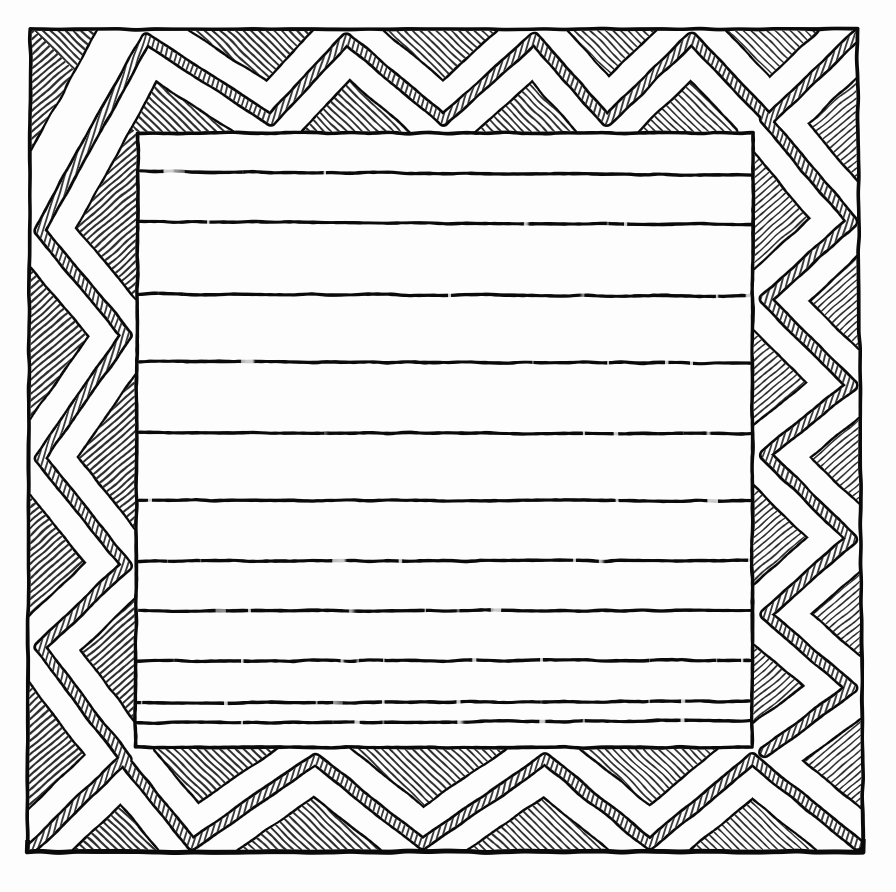
Give the GLSL for this pattern, as a Shadertoy shader.

```glsl
// An engraved square frame: a hatched zigzag ribbon runs between two boxes,
// with hatched triangles left over beside it and ruled lines in the middle.
// Triangles are the places far enough from the ribbon's centre line.

float hash(vec2 q) {
    vec3 h = fract(q.xyx * 0.1031);
    h += dot(h, h.yzx + 33.33);
    return fract((h.x + h.y) * h.z);
}

float noise(vec2 q) {
    vec2 i = floor(q), f = fract(q);
    f = f * f * (3.0 - 2.0 * f);
    return mix(mix(hash(i), hash(i + vec2(1, 0)), f.x),
               mix(hash(i + vec2(0, 1)), hash(i + vec2(1, 1)), f.x), f.y);
}

float segment(vec2 p, vec2 a, vec2 b) {
    vec2 ab = b - a;
    return length(p - a - ab * clamp(dot(p - a, ab) / dot(ab, ab), 0.0, 1.0));
}

// Distance to a path that alternates between two rails at the given stops
float zigzag(vec2 p, float stops[9], int count, float railA, float railB) {
    float d = 1e4;
    for (int i = 1; i < count; i++) {
        bool odd = i % 2 == 1;
        vec2 a = vec2(stops[i - 1], odd ? railA : railB);
        vec2 b = vec2(stops[i], odd ? railB : railA);
        d = min(d, segment(p, a, b));
    }
    return d;
}

// Signed distance to a box given by its left, top, right and bottom
float box(vec2 p, vec4 edges) {
    vec2 q = max(edges.xy - p, p - edges.zw);
    return length(max(q, 0.0)) + min(max(q.x, q.y), 0.0);
}

// Ink coverage of a stroke with the given half width
float stroke(float d, float halfWidth, float px) {
    return clamp((halfWidth - abs(d)) / px + 0.5, 0.0, 1.0);
}

float hatch(vec2 p, vec2 across, float period, float halfWidth, float px) {
    float d = (fract(dot(p, normalize(across)) / period) - 0.5) * period;
    return stroke(d, halfWidth, px);
}

void mainImage(out vec4 fragColor, in vec2 fragCoord) {
    // The canvas is 765 units high, with y running down
    float px = 765.0 / iResolution.y;
    vec2 p = (fragCoord - 0.5 * iResolution.xy) * px;
    p = vec2(384.0 + p.x, 382.5 - p.y);

    // Slight tremble of the hand
    p += 1.4 * (vec2(noise(p * 0.06), noise(p * 0.06 + 70.0)) - 0.5);
    float grain = noise(p * 0.25 + 11.0);

    // Slightly skewed outer and inner boxes
    float drop = (p.y - 25.0) / 706.0;
    float outer = box(p, vec4(26.0 - 3.0 * drop, 25.0, 735.0 + 5.0 * drop, 730.5));
    float inner = box(p, vec4(118.5 - 3.0 * drop, 114.0, 645.5 - drop, 641.0));

    // Ribbon centre line: top, right, bottom, left, then the corner pieces
    float d = zigzag(p, float[9](125., 232., 297., 380., 458., 520., 593., 660., 0.),
                     8, 33.0, 103.0);
    d = min(d, zigzag(p.yx, float[9](102., 190., 257., 330., 390., 462., 527., 590., 645.),
                      9, 656.0, 730.0));
    d = min(d, zigzag(p, float[9](105., 165., 270., 362., 467., 557., 645., 735., 0.),
                      8, 651.0, 724.0));
    d = min(d, zigzag(p.yx, float[9](198., 287., 393., 485., 555., 652., 0., 0., 0.),
                      6, 34.0, 108.0));
    d = min(d, segment(p, vec2(125, 33), vec2(34, 198)));
    d = min(d, segment(p, vec2(660, 102), vec2(735, 30)));
    d = min(d, segment(p, vec2(105, 652), vec2(27, 727)));

    // The white margin is wider in the upper left corner
    bool corner = p.y < 170.0 && dot(p - vec2(125, 33), vec2(0.88, 0.48)) < 0.0;
    float margin = corner ? 40.0 : 26.0;

    // Hatching leans one way at the sides and the other above and below
    bool side = abs(p.x - 381.0) > abs(p.y - 378.0);
    vec2 lean = side ? vec2(0.65, 0.76) : vec2(0.7, -0.72);
    float weight = mix(0.95, 0.65, p.x / 768.0) + 0.3 * (grain - 0.5);
    float triangles = hatch(p, lean, 4.6, weight, px) * 0.85;
    triangles *= clamp((d - margin) / px + 0.5, 0.0, 1.0);
    float ribbon = hatch(p, vec2(0.95, 0.3), 4.2, 0.8, px) * 0.8;
    ribbon *= clamp((4.5 - d) / px + 0.5, 0.0, 1.0);

    // Everything in the band, clipped between the boxes
    float ink = max(triangles, ribbon);
    ink = max(ink, stroke(d - 4.5, 1.0 + 0.3 * grain, px));
    ink = max(ink, stroke(d - margin, 0.9 + 0.3 * grain, px));
    ink *= clamp(0.5 - outer / px, 0.0, 1.0) * clamp(0.5 + inner / px, 0.0, 1.0);

    // Ruled lines with worn gaps
    float rules[11] = float[11](147., 190., 252., 310., 371., 429., 481., 524., 567., 603., 620.);
    for (int i = 0; i < 11; i++) {
        float tilt = mix(3.0, -2.0, float(i) / 10.0) * (p.x - 118.0) / 527.0;
        float wear = smoothstep(0.9, 0.96, noise(vec2(p.x * 0.14, float(i) * 7.0)));
        float line = stroke(p.y - rules[i] - tilt, 1.25 + 0.4 * grain, px);
        ink = max(ink, line * (1.0 - 0.8 * wear) * step(inner, 0.0));
    }

    // Box outlines, heavier along the foot
    ink = max(ink, stroke(outer, p.y > 720.0 ? 2.1 : 1.6, px));
    ink = max(ink, stroke(inner, 1.4 + 0.3 * grain, px));

    vec3 paper = vec3(0.992), black = vec3(0.04);
    fragColor = vec4(mix(paper, black, ink), 1.0);
}
```
